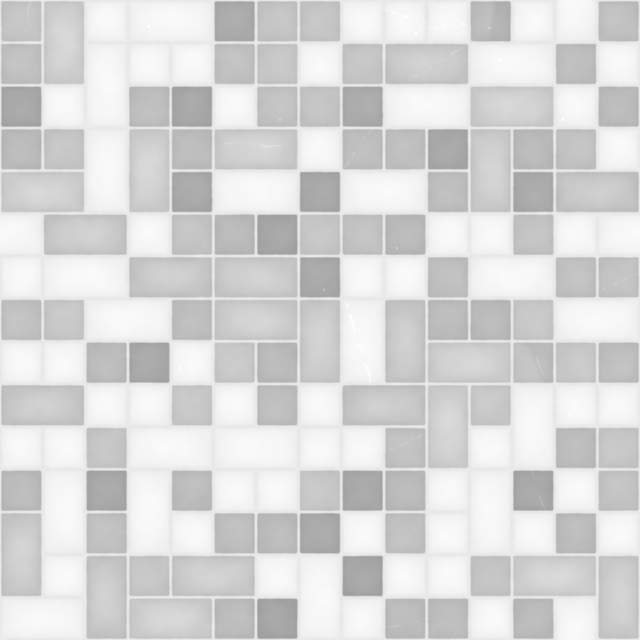
A Shadertoy shader for this texture map:

```glsl
// Seamless mosaic of grey and white glazed tiles, squares and dominoes, with pale grout.

const int   GRID           = 15;     // cells across and down
const float BOND_MIN       = 0.84;   // higher gives fewer dominoes
const float UPRIGHT_BIAS   = 0.025;  // makes upright dominoes rarer
const float GROUT_HALF     = 0.032;  // half the joint width, in cells
const float CORNER         = 0.04;   // tile corner radius, in cells
const float EDGE_SOFT      = 0.028;  // softness of the tile edge, in cells
const float EDGE_WOBBLE    = 0.006;
const float GROUT_TONE     = 0.912;
const float WHITE_TONE     = 0.925;
const float DARK_TONE      = 0.63;
const vec2  SQUARE_TONES   = vec2(0.715, 0.775);
const vec2  DOMINO_TONES   = vec2(0.745, 0.785);
const float WHITE_SQUARES  = 0.30;   // share of squares that are white
const float WHITE_DOMINOES = 0.44;
const float DARK_SQUARES   = 0.11;
const float TONE_JITTER    = 0.45;   // randomness of the otherwise even spread of tones
const float CLOUDING       = 0.018;
const float STAINED_SHARE  = 0.04;   // shares of tiles with each kind of wear
const float SCRATCH_SHARE  = 0.05;
const float SPECK_SHARE    = 0.05;

ivec2 wrapCell(ivec2 c, int period) { return (c + period) % period; }

float hash(ivec2 c, int seed) {
    uint h = uint(c.x) * 73856093u ^ uint(c.y) * 19349663u ^ uint(seed) * 83492791u;
    h = (h ^ (h >> 16)) * 0x7feb352du;
    h = (h ^ (h >> 15)) * 0x846ca68bu;
    h ^= h >> 16;
    return float(h >> 8) / 16777216.0;
}

float cornerGradient(ivec2 c, vec2 offset, int period, int seed) {
    float a = 6.28319 * hash(wrapCell(c, period), seed);
    return dot(vec2(cos(a), sin(a)), offset);
}

// Gradient noise that repeats after a whole number of lattice steps
float gradientNoise(vec2 p, int period, int seed) {
    ivec2 i = ivec2(floor(p));
    vec2 f = fract(p);
    vec2 u = f * f * f * (f * (f * 6.0 - 15.0) + 10.0);
    float a = cornerGradient(i, f, period, seed);
    float b = cornerGradient(i + ivec2(1, 0), f - vec2(1, 0), period, seed);
    float c = cornerGradient(i + ivec2(0, 1), f - vec2(0, 1), period, seed);
    float d = cornerGradient(i + ivec2(1, 1), f - vec2(1, 1), period, seed);
    return mix(mix(a, b, u.x), mix(c, d, u.x), u.y);
}

// Strength of the bond between a cell and its right (axis 0) or upper (axis 1) neighbour
float bond(ivec2 cell, int axis) {
    return hash(wrapCell(cell, GRID), 11 + axis) - UPRIGHT_BIAS * float(axis);
}

// Offset to the neighbour with the strongest bond, or zero if all are weak
ivec2 preferred(ivec2 cell) {
    float best = BOND_MIN;
    ivec2 choice = ivec2(0);
    for (int axis = 0; axis < 2; axis++) {
        ivec2 dir = ivec2(1 - axis, axis);
        float ahead = bond(cell, axis), behind = bond(cell - dir, axis);
        if (ahead > best)  { best = ahead;  choice = dir; }
        if (behind > best) { best = behind; choice = -dir; }
    }
    return choice;
}

// Periodic lattice value that differs between neighbours, so like tones seldom touch
float spreadPick(ivec2 id) {
    return fract(float(4 * id.x + 7 * id.y) / float(GRID) + TONE_JITTER * hash(id, 31));
}

float roundedBox(vec2 p, vec2 halfSize, float radius) {
    vec2 q = abs(p) - halfSize + radius;
    return length(max(q, 0.0)) + min(max(q.x, q.y), 0.0) - radius;
}

void mainImage(out vec4 fragColor, in vec2 fragCoord) {
    vec2 g = fragCoord / iResolution.xy * float(GRID);
    float pixel = float(GRID) / min(iResolution.x, iResolution.y);
    ivec2 cell = ivec2(floor(g));

    // Join two cells when each prefers the other
    ivec2 mate = preferred(cell);
    if (preferred(cell + mate) != -mate) mate = ivec2(0);
    bool domino = mate != ivec2(0);
    ivec2 id = wrapCell(cell + min(mate, ivec2(0)), GRID);
    vec2 p = g - vec2(cell) - 0.5 - 0.5 * vec2(mate);
    vec2 halfSize = 0.5 + 0.5 * abs(vec2(mate)) - GROUT_HALF;

    // Noise layers
    float cloud = gradientNoise(g * 2.0, GRID * 2, 21) + 0.5 * gradientNoise(g * 5.0, GRID * 5, 22);
    float fine = gradientNoise(g * 11.0, GRID * 11, 23);
    float dist = roundedBox(p, halfSize, CORNER) + EDGE_WOBBLE * (0.4 * fine + cloud);
    float depth = max(-dist, 0.0);

    // Glaze tone, lighter towards the middle of the tile
    float pick = spreadPick(id), shade = hash(id, 32);
    bool white = pick < (domino ? WHITE_DOMINOES : WHITE_SQUARES);
    bool dark = !domino && pick > 1.0 - DARK_SQUARES;
    vec2 range = domino ? DOMINO_TONES : SQUARE_TONES;
    float base = white ? WHITE_TONE : dark ? DARK_TONE + 0.04 * shade : mix(range.x, range.y, shade);
    vec2 q = clamp(p / halfSize, -1.0, 1.0);
    float glow = (1.0 - q.x * q.x) * (1.0 - q.y * q.y);
    float tone = base + (white ? 0.052 * sqrt(glow) : (domino ? 0.065 : 0.025) * glow);
    tone -= (white ? 0.008 : 0.025) * exp(-depth / 0.05);
    tone += CLOUDING * cloud * (white ? 0.6 : 1.0);

    // Wear: diagonal stain, faint scratch and pale speck on a few tiles
    float angle = 6.28319 * hash(id, 41);
    float across = dot(p, vec2(cos(angle), sin(angle))) + 0.06 * cloud;
    if (!white && hash(id, 42) < STAINED_SHARE) tone -= 0.035 * smoothstep(-0.04, 0.08, across);
    float scratch = 1.0 - smoothstep(0.004, 0.014 + pixel, abs(across - 0.12));
    if (hash(id, 43) < SCRATCH_SHARE) tone += 0.04 * scratch * smoothstep(0.0, 0.4, fine + cloud);
    vec2 speck = p - (vec2(hash(id, 44), hash(id, 45)) - 0.5) * 1.4 * halfSize;
    if (hash(id, 46) < SPECK_SHARE) tone += 0.1 * (1.0 - smoothstep(0.006, 0.02 + pixel, length(speck)));

    // Uneven grout, softly blended over the tile edge
    float grout = GROUT_TONE + 0.02 * fine + 0.015 * cloud;
    float soft = max(EDGE_SOFT, 0.7 * pixel);
    float value = mix(tone, grout, smoothstep(-soft, soft, dist));
    fragColor = vec4(vec3(clamp(value, 0.0, 1.0)), 1.0);
}
```
